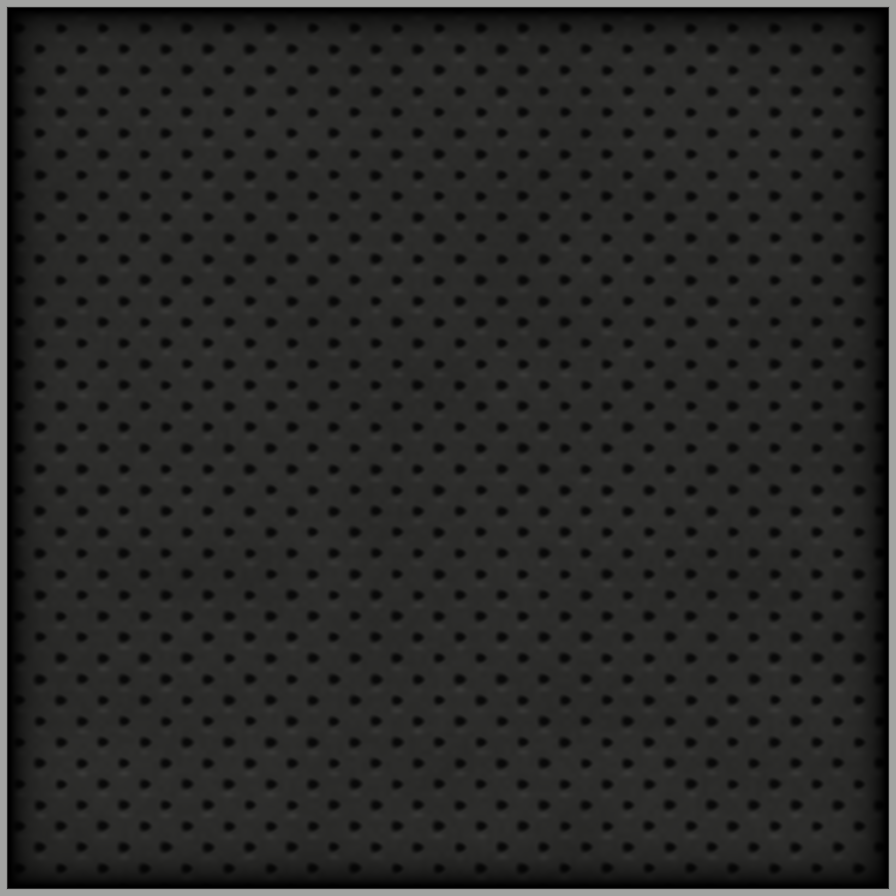
A Shadertoy shader for this texture:

```glsl
const vec3 LEATHER = vec3(0.170, 0.170, 0.164);
const vec3 HOLE = vec3(0.035, 0.035, 0.034);
const vec3 FRAME = vec3(0.635, 0.640, 0.632);
const vec3 GLINT = vec3(0.050);

const float PITCH = 0.046875;               // spacing of holes within one lattice
const vec2 ORIGIN = vec2(0.0214, 0.0310);   // centre of the first hole
const vec2 HOLE_RADIUS = vec2(0.0068, 0.0056);
const vec2 GLINT_OFFSET = vec2(0.0, -0.0115);
const vec2 GLINT_RADIUS = vec2(0.0065, 0.0035);
const float SIZE_VARIATION = 0.16;
const float JITTER = 0.0008;
const float FRAME_WIDTH = 0.0080;
const float GROOVE_WIDTH = 0.0035;
const float SHADE_DEPTH = 0.0150;
const float MOTTLE = 0.016;
const float GRAIN = 0.014;

float hash(vec2 p) {
    vec3 q = fract(vec3(p.xyx) * 0.1031);
    q += dot(q, q.yzx + 33.33);
    return fract((q.x + q.y) * q.z);
}

float valueNoise(vec2 p) {
    vec2 cell = floor(p);
    vec2 f = fract(p);
    f = f * f * (3.0 - 2.0 * f);
    float low = mix(hash(cell), hash(cell + vec2(1.0, 0.0)), f.x);
    float high = mix(hash(cell + vec2(0.0, 1.0)), hash(cell + 1.0), f.x);
    return mix(low, high, f.y);
}

// Adds one square lattice of punched holes, each with a lit lower rim.
vec3 punchHoles(vec3 color, vec2 uv, float shift) {
    vec2 cell = floor((uv - ORIGIN) / PITCH - shift + 0.5);
    vec2 seed = cell + 40.0 + 71.0 * shift;
    vec2 jitter = (vec2(hash(seed), hash(seed + 17.0)) - 0.5) * JITTER;
    vec2 local = uv - ORIGIN - (cell + shift) * PITCH - jitter;
    float size = 1.0 + SIZE_VARIATION * (hash(seed + 53.0) - 0.5);

    vec2 rim = (local - GLINT_OFFSET) / GLINT_RADIUS;
    float strength = mix(0.4, 1.0, hash(seed + 91.0));
    color += GLINT * strength * exp(-dot(rim, rim));

    vec2 q = local / (HOLE_RADIUS * size);
    q.y *= 1.0 + 0.25 * clamp(q.x, -1.0, 1.0);   // taper to the right
    float hole = 1.0 - smoothstep(0.30, 1.45, length(q));
    return mix(color, HOLE, hole);
}

void mainImage(out vec4 fragColor, in vec2 fragCoord) {
    vec2 uv = fragCoord / iResolution.xy;
    float pixel = 1.0 / min(iResolution.x, iResolution.y);

    // Leather with broad mottling and fine grain
    float mottle = valueNoise(uv * 14.0) - 0.5;
    float grain = valueNoise(uv * 150.0) - 0.5;
    vec3 color = LEATHER + MOTTLE * mottle + GRAIN * grain;

    // Two lattices offset by half a cell form the staggered pattern
    for (int i = 0; i < 2; i++) {
        color = punchHoles(color, uv, 0.5 * float(i));
    }

    // Inner shadow, darkest in the groove beside the frame
    vec2 border = min(uv, 1.0 - uv);
    vec2 depth = max(border - FRAME_WIDTH - GROOVE_WIDTH, 0.0);
    vec2 shade = 1.0 - exp(-depth / SHADE_DEPTH);
    color *= shade.x * shade.y;

    // Grey frame
    float edge = min(border.x, border.y);
    float frame = 1.0 - smoothstep(-pixel, pixel, edge - FRAME_WIDTH);
    color = mix(color, FRAME, frame);

    fragColor = vec4(color, 1.0);
}
```
